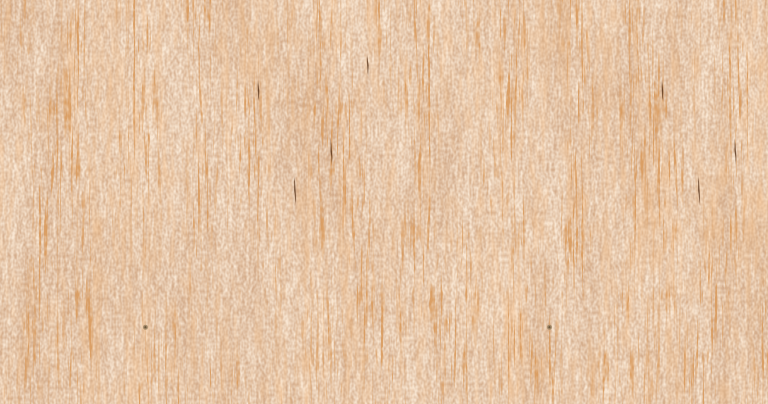
This texture is drawn by a Shadertoy shader. Its source:

```glsl
float hash(vec2 p) {
    vec3 q = fract(p.xyx * vec3(0.1031, 0.1030, 0.0973));
    q += dot(q, q.yzx + 33.33);
    return fract((q.x + q.y) * q.z);
}

float cornerSlope(vec2 cell, vec2 offset) {
    float angle = 6.2832 * hash(cell);
    return dot(vec2(cos(angle), sin(angle)), offset);
}

// Gradient noise, roughly -0.7 to 0.7
float noise(vec2 p) {
    vec2 i = floor(p), f = fract(p);
    vec2 u = f * f * f * (f * (f * 6.0 - 15.0) + 10.0);
    vec2 e = vec2(1.0, 0.0);
    return mix(mix(cornerSlope(i, f), cornerSlope(i + e, f - e), u.x),
               mix(cornerSlope(i + e.yx, f - e.yx), cornerSlope(i + 1.0, f - 1.0), u.x), u.y);
}

// Thin orange pores, stretched along the grain
float streaks(vec2 p, vec2 scale, float threshold) {
    return smoothstep(threshold, threshold + 0.3, noise(p * scale));
}

// Dark spindle with pointed ends
float fleck(vec2 d, float halfLength, float halfWidth) {
    float taper = halfWidth * (1.0 - abs(d.y) / halfLength);
    return smoothstep(0.002, -0.002, abs(d.x) - taper) * smoothstep(halfLength, halfLength * 0.5, abs(d.y));
}

void mainImage(out vec4 fragColor, in vec2 fragCoord) {
    vec2 p = fragCoord / iResolution.y;
    vec2 grain = p + vec2(0.002 * noise(p * vec2(7.0, 5.0)), 0.0) + 40.0;

    // Pale fibres and fine speckle
    float tone = 0.54 + 0.75 * noise(grain * vec2(153.0, 37.0))
                      + 0.5 * noise(grain * vec2(71.0, 11.0) + 17.0)
                      + 1.0 * noise(grain * vec2(167.0, 113.0) + 31.0)
                      + 0.4 * noise(grain * vec2(17.0, 2.3) + 53.0)
                      + 0.35 * noise(grain * vec2(4.3, 1.7) + 23.0);
    vec3 color = mix(vec3(0.86, 0.723, 0.605), vec3(0.945, 0.857, 0.768), clamp(tone, -0.3, 1.35));

    // Warm bands
    float warmth = 0.13 + 0.75 * noise(grain * vec2(31.0, 3.0) + 71.0)
                        + 0.8 * noise(grain * vec2(97.0, 15.0) + 5.0)
                        + 0.4 * noise(grain * vec2(5.0, 1.3) + 11.0);
    color = mix(color, vec3(0.92, 0.75, 0.585) + 0.05 * (tone - 0.5), clamp(warmth, 0.0, 0.85));

    // Orange streaks, gathered in clusters
    float cluster = smoothstep(-0.35, 0.4, noise(grain * vec2(13.0, 2.2) + 91.0));
    float pores = streaks(grain + 3.0, vec2(137.0, 6.0), 0.16)
                + 0.7 * streaks(grain + 9.0, vec2(149.0, 13.0), 0.2)
                + 0.8 * streaks(grain + 14.0, vec2(113.0, 3.7), 0.22);
    pores *= cluster * (0.8 + 0.9 * noise(grain * vec2(120.0, 61.0)));
    color = mix(color, vec3(0.85, 0.605, 0.365), clamp(pores, 0.0, 0.9));

    // Dark flecks, repeated across the veneer
    vec2 sheet = vec2(fract(p.x), p.y);
    for (float i = 0.0; i < 4.0; i++) {
        vec2 center = vec2(0.64 + 0.09 * i, 0.24 + 0.65 * hash(vec2(i, 15.0)));
        vec2 d = sheet - center;
        d.x += 0.05 * d.y + 0.002 * noise(vec2(i, p.y * 40.0));
        float dark = fleck(d, 0.024 + 0.02 * hash(vec2(i, 3.0)), 0.0018);
        color = mix(color, vec3(0.34, 0.2, 0.1), 0.85 * dark);
    }

    // Tiny round knot
    float knot = length(sheet - vec2(0.36, 0.19));
    color = mix(color, vec3(0.58, 0.49, 0.36), 0.85 * smoothstep(0.008, 0.004, knot));
    color = mix(color, vec3(0.32, 0.25, 0.17), 0.7 * smoothstep(0.004, 0.001, knot));

    fragColor = vec4(color, 1.0);
}
```
